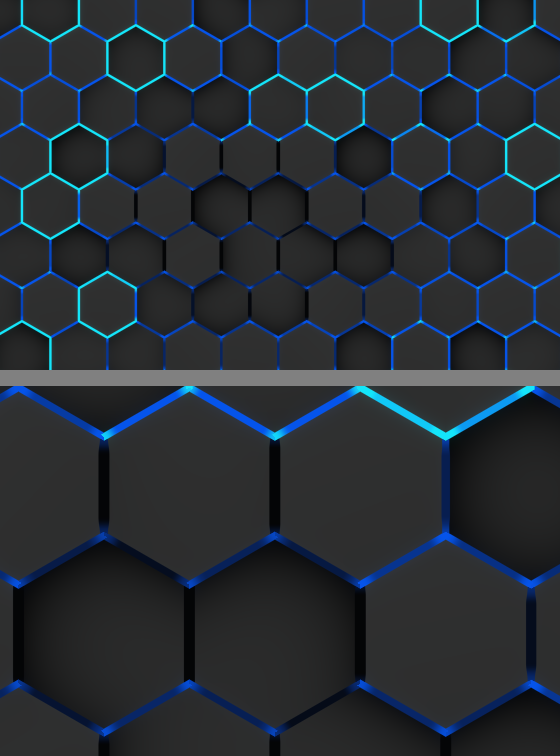
Top: the whole. Bottom: its middle third, enlarged.
Reproduce this pattern procedurally as a Shadertoy shader.

```glsl
const float ROWS_HIGH = 6.495;              // canvas height in hexagon widths
const vec2 GRID_OFFSET = vec2(0.385, 0.28);
const vec2 DIM_CENTRE = vec2(4.1, 2.3);     // where the glow is weakest
const float LINE_HALF_WIDTH = 0.021;
const vec3 TILE_GREY = vec3(0.178, 0.180, 0.180);
const vec3 GAP_BLACK = vec3(0.015, 0.018, 0.025);
const vec3 NAVY = vec3(0.03, 0.14, 0.38);
const vec3 BLUE = vec3(0.02, 0.33, 0.92);
const vec3 CYAN = vec3(0.08, 0.90, 0.98);

float hash(vec2 p) {
    return fract(sin(dot(p, vec2(127.1, 311.7))) * 43758.5453);
}

// Integer key shared by everything at one cell centre or edge midpoint
vec2 gridKey(vec2 p) {
    return floor(p * vec2(4.0, 4.0 / sqrt(3.0)) + 0.5);
}

// Offset from the centre of the nearest pointy-topped hexagon
vec2 hexLocal(vec2 p) {
    vec2 period = vec2(1.0, sqrt(3.0));
    vec2 a = mod(p, period) - 0.5 * period;
    vec2 b = mod(p - 0.5 * period, period) - 0.5 * period;
    return dot(a, a) < dot(b, b) ? a : b;
}

float tileHeight(vec2 centre) {
    return smoothstep(0.1, 0.75, hash(gridKey(centre)));
}

float tileCharge(vec2 centre) {
    return hash(gridKey(centre) + 37.0);
}

vec3 glowRamp(float energy) {
    vec3 c = mix(GAP_BLACK, NAVY, smoothstep(0.0, 0.25, energy));
    c = mix(c, BLUE, smoothstep(0.2, 0.55, energy));
    return mix(c, CYAN, smoothstep(0.62, 0.9, energy));
}

// Light in the gap between two tiles, brighter towards its corners
float edgeEnergy(vec2 centre, vec2 dir, float along, float upright) {
    vec2 middle = centre + 0.5 * dir;
    float away = smoothstep(0.6, 4.0, length((middle - DIM_CENTRE) * vec2(0.85, 1.1)));
    float charge = max(tileCharge(centre), tileCharge(centre + dir));
    float energy = 0.16 + 0.38 * away;
    energy += 0.5 * smoothstep(0.72, 0.95, charge) * smoothstep(0.0, 0.45, away);
    energy += 0.18 * (hash(gridKey(middle)) - 0.5);
    energy -= upright * 0.32 * (1.0 - 0.8 * away);
    return energy + 0.22 * smoothstep(0.17, 0.29, abs(along));
}

// Shade cast over a sunken tile by a taller neighbour
float castShade(float drop, float edgeDist, vec2 dir) {
    float strength = 0.62 + 0.22 * dir.y - 0.08 * dir.x;
    return 1.0 - strength * drop * exp(-edgeDist * 6.5);
}

void mainImage(out vec4 fragColor, in vec2 fragCoord) {
    float pixel = ROWS_HIGH / iResolution.y;
    vec2 p = fragCoord * pixel - GRID_OFFSET;
    vec2 local = hexLocal(p);
    vec2 centre = p - local;
    float height = tileHeight(centre);

    // Matte tile top with a faint slant
    float slant = (hash(gridKey(centre) + 11.0) - 0.5) * local.x;
    vec3 color = TILE_GREY * (0.96 + 0.06 * height + 0.12 * slant + 0.05 * local.y);

    vec3 light = vec3(0.0);
    vec3 halo = vec3(0.0);
    float cover = 0.0;
    for (int i = 0; i < 6; i++) {
        float angle = float(i) * radians(60.0);
        vec2 dir = vec2(cos(angle), sin(angle));
        float edgeDist = 0.5 - dot(local, dir);
        float along = dot(local, vec2(-dir.y, dir.x));
        float upright = step(0.9, abs(dir.x));

        float drop = max(tileHeight(centre + dir) - height, 0.0);
        color *= castShade(drop, edgeDist, dir);

        // Glowing gap; unlit upright gaps open wider
        float energy = edgeEnergy(centre, dir, along, upright);
        vec3 glow = glowRamp(energy);
        float width = LINE_HALF_WIDTH + 0.011 * upright * (1.0 - smoothstep(0.0, 0.3, energy));
        float line = 1.0 - smoothstep(width - 0.7 * pixel, width + 0.7 * pixel, edgeDist);
        light = max(light, glow * line);
        cover = max(cover, line);
        halo = max(halo, glow * 0.12 * exp(-edgeDist * 28.0));
    }

    color = (color + halo) * (1.0 - cover) + light;
    fragColor = vec4(color, 1.0);
}
```
